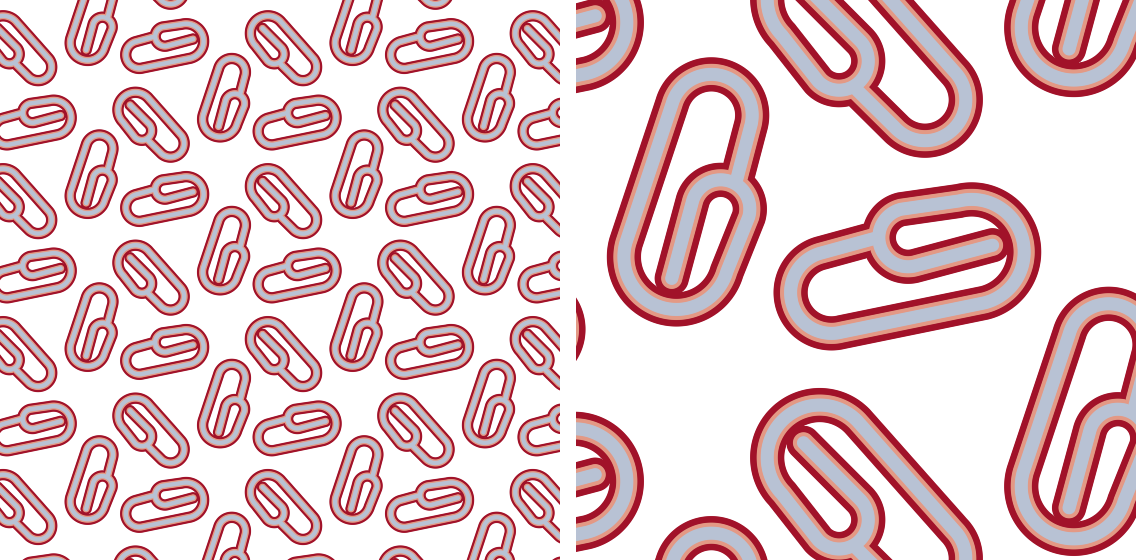
Left, the full canvas; right, a detail of the centre.
Reproduce this pattern procedurally as a WebGL 1 fragment shader.

```glsl
precision highp float;
// Bent-wire clips on white, in pinwheels of three around a triangular lattice.
// Each clip is a distance to half circles joined by straight segments; the
// wire's grey core, salmon rim and red outline are bands of that distance.

uniform vec2 u_resolution;

// Layout, in canvas heights
const float SPACING = 0.2731;                  // lattice step, also the vertical period
const vec2 PINWHEEL = vec2(0.2436, 0.7025);    // centre of one pinwheel
const vec2 CLIP_OFFSET = vec2(0.0508, -0.0586);
const float CLIP_TILT = 0.242;
const float CLIP_SCALE = 0.0868;

// Half widths of the wire bands, in canvas heights
const float CORE_EDGE = 0.0039;
const float RIM_EDGE = 0.0063;
const float OUTLINE_EDGE = 0.0102;

const vec3 PAPER = vec3(1.0);
const vec3 OUTLINE = vec3(0.63, 0.07, 0.16);
const vec3 RIM = vec3(0.89, 0.60, 0.52);
const vec3 CORE = vec3(0.72, 0.76, 0.83);

// Clip bends in local units: centre x, centre y, radius
const vec3 TAIL_BEND = vec3(-0.55, -0.04, 0.28);
const vec3 HEAD_BEND = vec3(0.45, 0.0, 0.36);
const vec3 INNER_BEND = vec3(0.05, 0.20, 0.20);
const vec2 INNER_TIP = vec2(0.60, 0.01);
const vec2 TAIL_TIP = vec2(-0.15, 0.25);

const float TURN = 2.0943951;                  // a third of a circle
const float FAR = 1e3;

vec2 rotate(vec2 p, float angle) {
  float c = cos(angle), s = sin(angle);
  return vec2(c * p.x - s * p.y, s * p.x + c * p.y);
}

// Offset from the nearest point of the triangular lattice
vec2 latticeFold(vec2 p) {
  vec2 period = SPACING * vec2(sqrt(3.0), 1.0);
  vec2 a = (fract(p / period + 0.5) - 0.5) * period;
  vec2 b = (fract(p / period) - 0.5) * period;
  return dot(a, a) < dot(b, b) ? a : b;
}

float segment(vec2 p, vec2 a, vec2 b) {
  vec2 ab = b - a;
  float t = clamp(dot(p - a, ab) / dot(ab, ab), 0.0, 1.0);
  return length(p - a - t * ab);
}

// Half circle open towards -side; its ends are covered by segments
float halfCircle(vec2 p, vec3 bend, float side) {
  vec2 q = p - bend.xy;
  return q.x * side > 0.0 ? abs(length(q) - bend.z) : FAR;
}

vec2 topOf(vec3 bend) { return bend.xy + vec2(0.0, bend.z); }
vec2 bottomOf(vec3 bend) { return bend.xy - vec2(0.0, bend.z); }

// Distance to the centreline of the wire
float clipWire(vec2 p) {
  float d = halfCircle(p, TAIL_BEND, -1.0);
  d = min(d, halfCircle(p, HEAD_BEND, 1.0));
  d = min(d, halfCircle(p, INNER_BEND, -1.0));
  d = min(d, segment(p, bottomOf(TAIL_BEND), bottomOf(HEAD_BEND)));
  d = min(d, segment(p, topOf(INNER_BEND), topOf(HEAD_BEND)));
  d = min(d, segment(p, bottomOf(INNER_BEND), INNER_TIP));
  return min(d, segment(p, topOf(TAIL_BEND), TAIL_TIP));
}

void main() {
  float pixel = 1.0 / min(u_resolution.x, u_resolution.y);
  vec2 p = gl_FragCoord.xy * pixel - PINWHEEL;

  // Three clips per lattice cell, each folded about its own centre
  float d = FAR;
  for (int i = 0; i < 3; i++) {
    float angle = float(i) * TURN;
    vec2 q = latticeFold(p - rotate(CLIP_OFFSET, angle));
    q = rotate(q, -angle - CLIP_TILT) / CLIP_SCALE;
    d = min(d, clipWire(q) * CLIP_SCALE);
  }

  // Bands from the core outwards
  float soft = 0.6 * pixel;
  vec3 color = mix(CORE, RIM, smoothstep(-soft, soft, d - CORE_EDGE));
  color = mix(color, OUTLINE, smoothstep(-soft, soft, d - RIM_EDGE));
  color = mix(color, PAPER, smoothstep(-soft, soft, d - OUTLINE_EDGE));
  gl_FragColor = vec4(color, 1.0);
}
```
